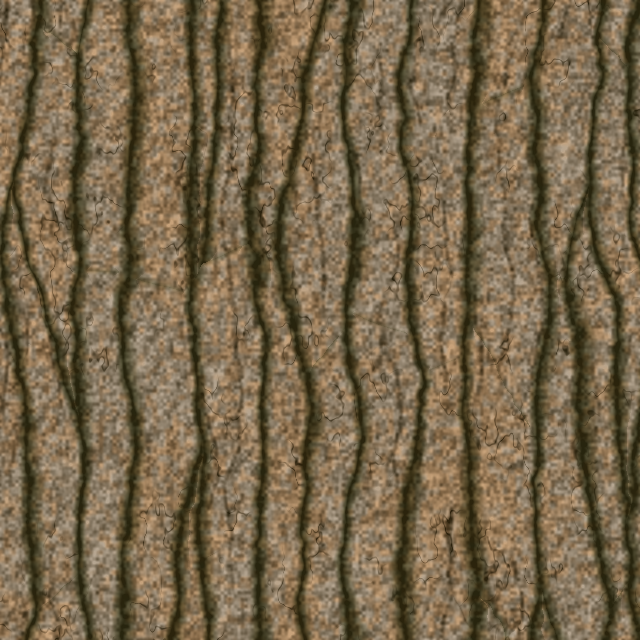
Give the GLSL for this texture, as a WebGL 2 fragment shader.

```glsl
#version 300 es
precision highp float;
// Tree bark: long upright ridges parted by dark, mossy furrows.
// Stretched, warped Voronoi cells form the ridges; a finer set splits them,
// and embossed noise adds flakes, cracks and grain.

uniform vec2 u_resolution;
out vec4 fragColor;

const vec2 RIDGE_CELLS = vec2(11.5, 1.7);   // ridges across and along
const vec2 SPLIT_CELLS = vec2(21.0, 5.5);   // minor splits
const float FURROW_WIDTH = 0.019;
const float SPLIT_WIDTH = 0.007;
const float CROSS_LIFT = 0.012;             // hides edges that run sideways
const float FLAKE_SCALE = 62.0;
const float GRAIN_SCALE = 190.0;
const float FLAKE_CONTRAST = 0.75;
const float GRAIN_CONTRAST = 0.52;
const vec2 LIGHT_STEP = vec2(-0.28, 0.32);

const vec3 DARK = vec3(0.17, 0.135, 0.055);
const vec3 MID = vec3(0.43, 0.365, 0.265);
const vec3 LIGHT = vec3(0.69, 0.61, 0.50);
const vec3 MOSS_TINT = vec3(0.92, 1.04, 0.94);
const vec3 RUST_TINT = vec3(1.07, 0.98, 0.89);
const vec3 ASH_TINT = vec3(0.97, 1.00, 1.06);

float hash(vec2 p) {
    vec3 q = fract(vec3(p.xyx) * 0.1031);
    q += dot(q, q.yzx + 33.33);
    return fract((q.x + q.y) * q.z);
}

float noise(vec2 p) {
    vec2 i = floor(p), f = fract(p);
    f = f * f * (3.0 - 2.0 * f);
    return mix(mix(hash(i), hash(i + vec2(1, 0)), f.x),
               mix(hash(i + vec2(0, 1)), hash(i + vec2(1, 1)), f.x), f.y);
}

float fbm(vec2 p) {
    float sum = 0.0, amp = 0.5;
    for (int i = 0; i < 3; i++) {
        sum += amp * noise(p);
        p = mat2(1.6, 1.2, -1.2, 1.6) * p + 17.3;
        amp *= 0.5;
    }
    return sum;
}

vec2 cellPoint(vec2 cell) {
    return cell + vec2(0.2 + 0.6 * hash(cell + 11.7), hash(cell + 47.1));
}

// x: canvas distance to the nearest cell edge, y: side it lies on (-1 left, 1 right)
vec2 ridgeEdge(vec2 uv, vec2 cells) {
    vec2 p = uv * cells, base = floor(p), nearest = vec2(0.0);
    float best = 1e3;
    for (int j = -2; j <= 2; j++)
    for (int i = -2; i <= 2; i++) {
        vec2 r = cellPoint(base + vec2(i, j)) - p;
        if (dot(r, r) < best) { best = dot(r, r); nearest = r; }
    }
    vec2 edge = vec2(1e3, 0.0);
    for (int j = -2; j <= 2; j++)
    for (int i = -2; i <= 2; i++) {
        vec2 r = cellPoint(base + vec2(i, j)) - p, span = r - nearest;
        if (dot(span, span) < 1e-5) continue;
        vec2 n = normalize(span);
        float d = dot(0.5 * (r + nearest), n) / length(n * cells);
        d += CROSS_LIFT * (1.0 - smoothstep(0.2, 0.6, abs(n.x)));
        if (d < edge.x) edge = vec2(d, n.x);
    }
    return edge;
}

void main() {
    vec2 uv = gl_FragCoord.xy / min(u_resolution.x, u_resolution.y) + 3.0;

    // Wavy and ragged ridge outlines
    vec2 warped = uv;
    warped.x += 0.034 * (noise(uv * vec2(5.0, 6.0)) - 0.5);
    warped.x += 0.014 * (noise(uv * vec2(19.0, 17.0) + 5.0) - 0.5);
    warped.x += 0.006 * (noise(uv * 60.0 + 9.0) - 0.5);

    // Furrows: steep on a ridge's right flank, a soft shoulder on its left
    vec2 edge = ridgeEdge(warped, RIDGE_CELLS);
    float width = FURROW_WIDTH * (0.65 + 0.7 * noise(uv * vec2(14.0, 5.0) + 31.0));
    width *= mix(1.25, 0.8, smoothstep(-0.3, 0.3, edge.y));
    float ridge = smoothstep(-0.08, 1.0, edge.x / width);
    float core = 1.0 - smoothstep(0.0, 0.3, edge.x / width);

    // Minor splits and short cracks on the ridges
    vec2 split = ridgeEdge(warped + 7.3, SPLIT_CELLS);
    float splitMask = smoothstep(0.45, 0.7, noise(uv * vec2(11.0, 7.0) + 63.0));
    float splits = splitMask * (1.0 - smoothstep(0.0, SPLIT_WIDTH, split.x));
    float vein = abs(fbm(uv * vec2(42.0, 27.0) + 80.0) - 0.44);
    float crackMask = smoothstep(0.45, 0.75, noise(uv * vec2(24.0, 18.0) + 21.0));
    float cracks = crackMask * (1.0 - smoothstep(0.0, 0.035, vein));

    // Lit flakes and fine grain
    vec2 flakeAt = uv * vec2(FLAKE_SCALE, FLAKE_SCALE * 0.8);
    float flakes = fbm(flakeAt) - fbm(flakeAt + LIGHT_STEP);
    float grain = noise(uv * GRAIN_SCALE) - 0.5;
    float patches = fbm(uv * vec2(30.0, 20.0) + 40.0) - 0.44;

    float tone = mix(0.10, 0.75, ridge);
    tone += mix(0.45, 1.0, ridge) * (FLAKE_CONTRAST * flakes + GRAIN_CONTRAST * grain);
    tone += 0.22 * patches * ridge - 0.30 * splits * ridge - 0.36 * cracks * ridge;
    tone = clamp(tone - 0.12 * core, 0.0, 1.08);

    // Colour from tone, tinted by moss, rust and ash
    vec3 color = tone < 0.5 ? mix(DARK, MID, tone * 2.0) : mix(MID, LIGHT, tone * 2.0 - 1.0);
    float hue = 0.6 * noise(uv * 95.0 + 12.0) + 0.4 * noise(uv * vec2(13.0, 5.0) + 3.0);
    color *= mix(ASH_TINT, RUST_TINT, smoothstep(0.25, 0.75, hue));
    color *= mix(MOSS_TINT, vec3(1.0), ridge);
    fragColor = vec4(color, 1.0);
}
```
